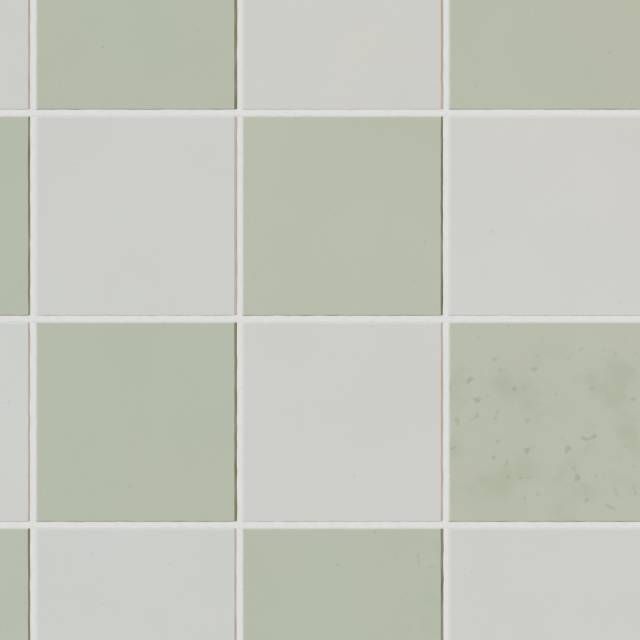
Reproduce this pattern procedurally as a WebGL 1 fragment shader.

```glsl
precision highp float;

uniform vec2 u_resolution;

#define PITCH vec2(0.3225, 0.3220)
#define ORIGIN vec2(0.0508, 0.1797)
#define JOINT_HALF vec2(0.0064, 0.0058)
#define WHITE_GLAZE vec3(0.805, 0.808, 0.788)
#define GREEN_GLAZE vec3(0.718, 0.737, 0.672)
#define GROUT vec3(0.865, 0.867, 0.860)
#define GREEN_EDGE vec3(0.440, 0.440, 0.320)
#define WHITE_EDGE vec3(0.700, 0.635, 0.585)
#define GLAZE_DRIFT 0.016
#define GRAIN 0.012
#define STAIN 0.075

vec2 hash2(vec2 p) {
  vec3 q = fract(p.xyx * vec3(0.1031, 0.1030, 0.0973));
  q += dot(q, q.yzx + 33.33);
  return fract((q.xx + q.yz) * q.zy);
}

float cornerSlope(vec2 cell, vec2 offset) {
  return dot(hash2(cell) * 2.0 - 1.0, offset);
}

float gradientNoise(vec2 p) {
  vec2 i = floor(p);
  vec2 f = p - i;
  vec2 w = f * f * f * (f * (f * 6.0 - 15.0) + 10.0);
  vec2 e = vec2(1.0, 0.0);
  float bottom = mix(cornerSlope(i, f), cornerSlope(i + e, f - e), w.x);
  float top = mix(cornerSlope(i + e.yx, f - e.yx), cornerSlope(i + 1.0, f - 1.0), w.x);
  return mix(bottom, top, w.y);
}

float fbm(vec2 p) {
  float sum = 0.0;
  float gain = 1.0;
  for (int i = 0; i < 4; i++) {
    sum += gain * gradientNoise(p);
    p = p * 2.03 + 17.3;
    gain *= 0.5;
  }
  return sum;
}

// Soft-edged strip covering lo..hi.
float band(float x, float lo, float hi, float soft) {
  return smoothstep(lo - soft, lo + soft, x) - smoothstep(hi - soft, hi + soft, x);
}

vec3 glaze(vec2 uv, vec2 tile, float isGreen) {
  vec2 tone = hash2(tile + 41.0) - 0.5;
  vec3 color = mix(WHITE_GLAZE, GREEN_GLAZE, isGreen);
  color += tone.x * GLAZE_DRIFT * vec3(0.7, 0.5, 0.8);

  // Cool light from the left, warm toward the upper right.
  float warmth = uv.x * 0.7 + uv.y * 0.3 - 0.5 + 0.5 * fbm(uv * 3.0 + tone * 5.0);
  color += warmth * GLAZE_DRIFT * vec3(0.2, -0.5, -1.1);
  color += fbm(uv * 7.0 + 80.0) * 0.007;
  color += gradientNoise(uv * 260.0 + 30.0) * GRAIN;

  // Sparse pinholes, with mottled stains on the lower right green tiles.
  float pits = smoothstep(0.47, 0.62, gradientNoise(uv * 115.0 + 130.0));
  color -= pits * 0.03;
  float worn = isGreen * smoothstep(0.55, 0.75, uv.x) * (1.0 - smoothstep(0.40, 0.51, uv.y));
  float spots = smoothstep(0.25, 0.55, gradientNoise(uv * 65.0 + 55.0));
  float clouds = smoothstep(-0.1, 0.5, fbm(uv * 14.0 + 70.0));
  color -= worn * STAIN * (spots * 0.9 + clouds * 0.35) * vec3(1.0, 0.75, 1.0);
  return color;
}

void main() {
  vec2 uv = gl_FragCoord.xy / u_resolution;
  float soft = max(0.75 / min(u_resolution.x, u_resolution.y), 0.0006);

  // Checkerboard cells and signed distance to the nearest joint line.
  vec2 grid = (uv - ORIGIN) / PITCH;
  vec2 tile = floor(grid);
  vec2 joint = (fract(grid + 0.5) - 0.5) * PITCH;
  joint += 0.0007 * vec2(gradientNoise(uv.yx * vec2(45.0, 6.0)),
                         gradientNoise(uv * vec2(45.0, 6.0) + 90.0));
  float isGreen = 1.0 - mod(tile.x + tile.y, 2.0);
  vec3 color = glaze(uv, tile, isGreen);
  vec3 edgeColor = mix(WHITE_EDGE, GREEN_EDGE, isGreen);

  // Pale bevel on the left and top edges of each tile.
  float bevel = band(joint.x, JOINT_HALF.x, JOINT_HALF.x + 0.0022, soft);
  bevel = max(bevel, band(joint.y, -JOINT_HALF.y - 0.0022, -JOINT_HALF.y, soft));
  color = mix(color, color + 0.025, bevel);

  // Rough grout with a soft crease beside the tile on the right.
  float rough = gradientNoise(uv * 230.0) * 0.022 + gradientNoise(uv * 90.0) * 0.015;
  vec3 grout = GROUT + rough;
  float upright = band(joint.x, -JOINT_HALF.x, JOINT_HALF.x, soft);
  float crease = band(joint.x, 0.0046, 0.0060, soft);
  color = mix(color, grout - crease * 0.035, upright);

  // Exposed clay and shadow along the right side of each tile.
  float edgeWidth = 0.0027 + 0.0012 * hash2(tile + 9.0).x + 0.0008 * gradientNoise(uv * 40.0);
  float side = band(joint.x, -JOINT_HALF.x - 0.0007, -JOINT_HALF.x + edgeWidth, soft);
  float sideWear = 0.82 + 0.3 * gradientNoise(uv * vec2(60.0, 28.0));
  color = mix(color, edgeColor, side * clamp(sideWear, 0.0, 1.0));

  // Level joints cross over the uprights, with a thin line beneath each tile.
  float level = band(joint.y, -JOINT_HALF.y, JOINT_HALF.y, soft);
  float lip = band(joint.y, -0.0058, -0.0040, soft);
  color = mix(color, grout - lip * 0.035, level);
  float under = band(joint.y, JOINT_HALF.y - 0.0012, JOINT_HALF.y + 0.0006, soft);
  float outsideUpright = smoothstep(0.003, 0.008, abs(joint.x));
  float underWear = 0.42 + 0.35 * gradientNoise(uv * vec2(45.0, 20.0) + 12.0);
  color = mix(color, edgeColor * 0.9 + 0.04, under * outsideUpright * underWear);

  gl_FragColor = vec4(clamp(color, 0.0, 1.0), 1.0);
}
```
